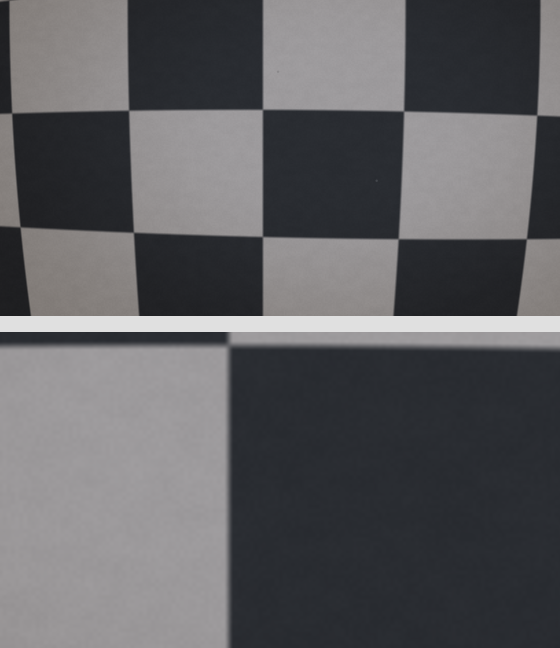
Top: the whole. Bottom: its middle third, enlarged.
Give the GLSL for this pattern, as a WebGL 2 fragment shader.

```glsl
#version 300 es
precision highp float;

uniform vec2 u_resolution;
out vec4 outColor;

const vec3 PAPER_LIT  = vec3(0.615, 0.605, 0.613);
const vec3 PAPER_DIM  = vec3(0.505, 0.483, 0.468);
const vec3 INK_LIT    = vec3(0.163, 0.174, 0.194);
const vec3 INK_DIM    = vec3(0.118, 0.119, 0.128);
const float AXIS_X    = 0.832;                       // straight column line
const float TAPER     = 0.085;                       // columns narrow downwards
const vec3 COLUMN_FIT = vec3(2.235, -0.145, 0.22);   // columns per unit, skew, bulge
const vec3 UPPER_LINE = vec3(0.3475, 0.0024, 0.0215);
const vec3 LOWER_LINE = vec3(0.7500, 0.0247, -0.0195);
const float EDGE_BLUR = 0.0055;
const vec2 LIGHT_POS  = vec2(1.05, 0.62);
const vec2 LIGHT_REACH = vec2(0.2, 0.95);
const float GRAIN     = 0.016;
const float MOTTLE    = 0.014;
const vec2 PALE_SPECK = vec2(1.192, 0.428);
const vec2 DARK_SPECK = vec2(0.880, 0.773);
const float SPECK_RADIUS = 0.006;

float hash(vec2 p) {
    vec3 q = fract(vec3(p.xyx) * 0.1031);
    q += dot(q, q.yzx + 33.33);
    return fract((q.x + q.y) * q.z);
}

float valueNoise(vec2 p) {
    vec2 i = floor(p);
    vec2 f = fract(p);
    f = f * f * (3.0 - 2.0 * f);
    float low  = mix(hash(i), hash(i + vec2(1.0, 0.0)), f.x);
    float high = mix(hash(i + vec2(0.0, 1.0)), hash(i + vec2(1.0, 1.0)), f.x);
    return mix(low, high, f.y);
}

float quadratic(vec3 c, float x) {
    return c.x + x * (c.y + x * c.z);
}

// Square wave with soft steps: +1 in even cells, -1 in odd ones
float softSquare(float coord, float halfWidth) {
    float nearest = floor(coord + 0.5);
    float rise = 2.0 * smoothstep(-halfWidth, halfWidth, coord - nearest) - 1.0;
    return rise * (1.0 - 2.0 * mod(nearest, 2.0));
}

float speck(vec2 p, vec2 center) {
    return 1.0 - smoothstep(0.2 * SPECK_RADIUS, SPECK_RADIUS, length(p - center));
}

void main() {
    vec2 p = gl_FragCoord.xy / u_resolution.y;
    float blur = max(EDGE_BLUR, 0.75 / u_resolution.y);

    // Bent lattice: column and row coordinates with lines at whole numbers
    float depth = 1.0 - p.y;
    float offset = p.x - AXIS_X;
    float spread = offset / (1.0 - TAPER * depth * depth);
    float column = spread * quadratic(COLUMN_FIT, spread);
    float upper = quadratic(UPPER_LINE, offset);
    float rowHeight = quadratic(LOWER_LINE, offset) - upper;
    float row = (depth - upper) / rowHeight;

    // Checker of ink on paper
    float ink = 0.5 + 0.5 * softSquare(column, blur * COLUMN_FIT.x)
                          * softSquare(row, blur / rowHeight);

    // Uneven light, dimmer and warmer towards the corners
    float dim = smoothstep(LIGHT_REACH.x, LIGHT_REACH.y,
                           length((p - LIGHT_POS) * vec2(0.7, 1.0)));
    vec3 paper = mix(PAPER_LIT, PAPER_DIM, dim);
    vec3 inkColor = mix(INK_LIT, INK_DIM, dim);
    vec3 color = mix(paper, inkColor, ink);

    // Specks, fine grain and soft mottling
    color += 0.10 * speck(p, PALE_SPECK) - 0.07 * speck(p, DARK_SPECK);
    float texture1 = GRAIN * (valueNoise(p * 230.0) - 0.5)
                   + MOTTLE * (valueNoise(p * vec2(38.0, 55.0) + 17.0) - 0.5);
    color += texture1 * mix(1.0, 0.6, ink);

    outColor = vec4(color, 1.0);
}
```
